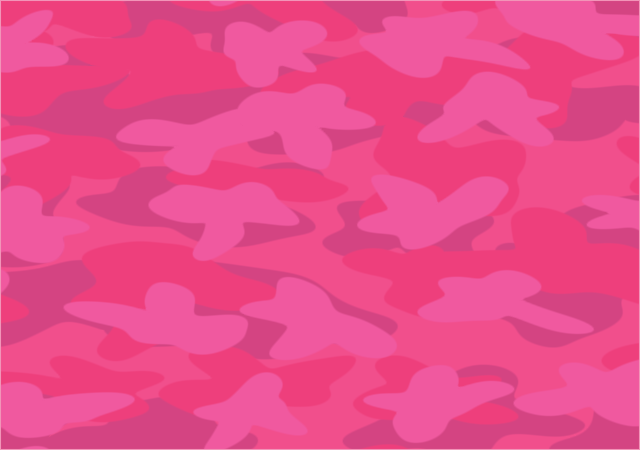
Reproduce this pattern procedurally as a WebGL 2 fragment shader.

```glsl
#version 300 es
precision highp float;

uniform vec2 u_resolution;
out vec4 fragColor;

const vec3 BASE_PINK = vec3(0.947, 0.308, 0.550);
const vec3 DARK_ROSE = vec3(0.830, 0.268, 0.510);
const vec3 HOT_RED = vec3(0.933, 0.248, 0.486);
const vec3 LIGHT_PINK = vec3(0.940, 0.348, 0.624);
const vec3 PALE_EDGE = vec3(0.950, 0.580, 0.720);
const float TAU = 6.2831853;
const float STRETCH = 2.3;

float hash(vec2 p) {
    return fract(sin(dot(p, vec2(127.1, 311.7))) * 43758.5453);
}

// Bends space gently so that no two outlines share a rhythm
vec2 bend(vec2 p, float seed) {
    vec2 wave = sin(p.yx * vec2(23.0, 31.0) + seed * vec2(1.7, 2.9));
    return p + 0.009 * wave + 0.004 * sin(p.yx * 57.0 + seed);
}

// Signed field of one lobed patch, negative inside
float patchField(vec2 p, vec2 id, float radius, float wobble) {
    float tilt = 0.5 * (hash(id + 3.1) - 0.5);
    float aspect = mix(0.85, 1.2, hash(id + 5.3));
    p.y += tilt * p.x;
    p *= vec2(1.0 / aspect, aspect);

    float angle = atan(p.y, p.x);
    float outline = 1.0;
    for (int n = 2; n <= 5; n++) {
        float k = float(n);
        float phase = TAU * hash(id + 7.7 * k);
        float amount = n == 2 ? 0.09 : 0.19;
        outline += wobble * amount * cos(k * angle + phase);
    }
    float size = radius * mix(0.8, 1.2, hash(id + 9.9));
    return length(p) - size * outline;
}

// Coverage of a layer of patches scattered on a staggered, jittered grid
float patchLayer(vec2 p, vec2 cell, float radius, float wobble, float seed) {
    p = bend(p, seed) + seed * vec2(0.37, 0.53);
    float row = floor(p.y / cell.y);
    float field = 1.0;
    for (int j = -1; j <= 1; j++) {
        float y = row + float(j);
        float shift = 0.5 * mod(y, 2.0);
        float column = floor(p.x / cell.x - shift);
        for (int i = -1; i <= 1; i++) {
            vec2 id = vec2(column + float(i), y);
            vec2 key = id + seed * 17.0;
            vec2 jitter = vec2(hash(key), hash(key + 1.3)) - 0.5;
            vec2 center = (id + vec2(shift, 0.0) + 0.5 + 0.5 * jitter) * cell;
            field = min(field, patchField(p - center, key, radius, wobble));
        }
    }
    float softness = min(fwidth(field), 4.0 / u_resolution.y);
    return 1.0 - smoothstep(-softness, softness, field);
}

void main() {
    vec2 uv = gl_FragCoord.xy / u_resolution.y;
    vec2 p = uv / vec2(STRETCH, 1.0);

    // Camouflage layers, from back to front
    float dark = patchLayer(p, vec2(0.22, 0.24), 0.097, 0.75, 1.0);
    float red = patchLayer(p, vec2(0.20, 0.22), 0.078, 0.95, 2.0);
    float light = patchLayer(p, vec2(0.18, 0.20), 0.058, 1.05, 3.0);
    vec3 color = mix(BASE_PINK, DARK_ROSE, dark);
    color = mix(color, HOT_RED, red);
    color = mix(color, LIGHT_PINK, light);

    // Thin pale rim
    vec2 rim = min(uv, u_resolution / u_resolution.y - uv);
    float rimLine = 1.0 - smoothstep(0.002, 0.0035, min(rim.x, rim.y));
    fragColor = vec4(mix(color, PALE_EDGE, rimLine), 1.0);
}
```
